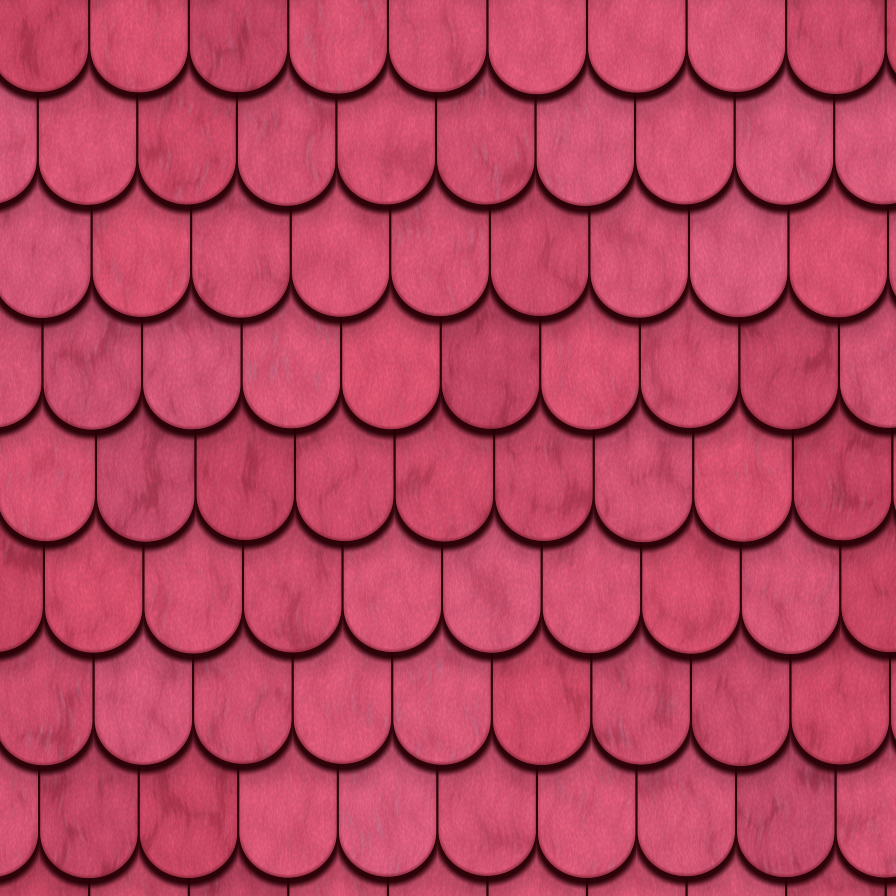
Give the GLSL for this texture, as a Shadertoy shader.

```glsl
// Rows of round-ended, red painted wooden shingles with dark shadows under each edge.
#define COLS 9.0
#define ROWS 8.0
#define TIP_LEVEL 0.19      // height of the lowest tips, in shingle widths
#define ARC_HEIGHT 0.45     // height of the rounded end
#define HALF_WIDTH 0.489    // the rest of the half cell is the seam
#define SHADOW_DROP 0.045
#define SHADOW_FADE 0.085
#define WEAR 1.0

const vec3 ROSE    = vec3(0.85, 0.335, 0.455);
const vec3 CRIMSON = vec3(0.70, 0.225, 0.335);
const vec3 FADED   = vec3(0.75, 0.44, 0.54);
const vec3 RIM     = vec3(0.52, 0.13, 0.20);
const vec3 SHADOW  = vec3(0.15, 0.00, 0.02);

float hash(vec2 p) {
    return fract(sin(dot(p, vec2(127.1, 311.7))) * 43758.55);
}

// Cellular noise: distance to the nearest scattered point
float cells(vec2 p) {
    vec2 cell = floor(p);
    float nearest = 2.0;
    for (int j = -1; j <= 1; j++)
    for (int i = -1; i <= 1; i++) {
        vec2 c = cell + vec2(i, j);
        vec2 site = c + vec2(hash(c), hash(c + 57.3));
        nearest = min(nearest, length(p - site));
    }
    return nearest;
}

// Signed distance to a shingle whose tip is at the origin, endless upward
float shingleDist(vec2 p) {
    vec2 q = p - vec2(0.0, ARC_HEIGHT);
    if (q.y > 0.0) return abs(q.x) - HALF_WIDTH;
    vec2 radii = vec2(HALF_WIDTH, ARC_HEIGHT);
    float k = length(q / radii);
    return k * (k - 1.0) / max(length(q / (radii * radii)), 0.001);
}

// Weathered paint, different on each shingle
vec3 paint(vec2 p, vec2 id) {
    float tone = hash(id + 3.1);
    float age = hash(id + 8.7);
    vec2 seed = 40.0 * vec2(hash(id + 1.3), hash(id + 5.9));
    vec2 w = p + 0.025 * sin(p.yx * vec2(9.0, 13.0) + seed);

    float blotch = cells(w * vec2(3.5, 2.4) + seed) - 0.45;
    float grain = cells(w * vec2(24.0, 3.5) + seed) - 0.45;
    float speckle = cells(w * vec2(55.0, 20.0) + seed) - 0.45;
    float streak = cells(w * vec2(12.0, 2.2) + seed + 9.0);

    float dark = 0.06 + 0.6 * tone * tone + WEAR * (0.55 * blotch + 0.28 * grain);
    vec3 col = mix(ROSE, CRIMSON, clamp(dark, -0.15, 1.2));

    // Pale scuffs and dark smudges on the older shingles
    float scuff = (1.0 - smoothstep(0.08, 0.40, streak)) * smoothstep(-0.2, 0.3, blotch);
    col = mix(col, FADED, WEAR * 0.5 * age * scuff);
    float smudge = smoothstep(0.1, 0.4, blotch + 0.3 * grain);
    col = mix(col, RIM, WEAR * 0.35 * tone * smudge);
    col.gb *= 1.0 - 0.12 * (hash(id + 12.4) - 0.5);
    return col * (1.0 + 0.13 * WEAR * speckle);
}

void mainImage(out vec4 fragColor, in vec2 fragCoord) {
    vec2 pos = fragCoord / iResolution.xy * COLS;
    float pixel = COLS / min(iResolution.x, iResolution.y);
    float rowHeight = COLS / ROWS;
    float baseRow = floor((pos.y - TIP_LEVEL) / rowHeight);
    vec3 col = SHADOW;

    // Lay the overlapping rows from the back to the front
    for (int i = -1; i <= 1; i++) {
        float row = baseRow + float(i);
        float seam = 0.41 + 0.52 * mod(row, 2.0)
                   + 0.035 * sin(row * 6.28318 / ROWS - 0.5);
        float x = pos.x - seam;
        vec2 id = vec2(mod(floor(x), COLS), mod(row, ROWS));
        vec2 p = vec2(fract(x) - 0.5, pos.y - TIP_LEVEL - row * rowHeight);
        p.y += 0.025 * (hash(id + 21.0) - 0.5);

        // Soft shade and close shadow on the rows behind
        float shadowDist = shingleDist(p + vec2(0.0, SHADOW_DROP));
        col *= 1.0 - 0.16 * (1.0 - smoothstep(0.0, 0.32, shadowDist));
        col = mix(col, SHADOW, 0.95 * (1.0 - smoothstep(0.0, SHADOW_FADE, shadowDist)));

        // Painted face with a worn, darker lower rim
        float d = shingleDist(p);
        float lower = 1.0 - smoothstep(0.2, ARC_HEIGHT + 0.1, p.y);
        vec3 face = paint(p, id);
        face = mix(face, RIM, smoothstep(-0.045, 0.0, d) * (0.2 + 0.5 * lower));
        col = mix(col, face, 1.0 - smoothstep(-0.6 * pixel, 0.6 * pixel, d));
    }
    fragColor = vec4(clamp(col, 0.0, 1.0), 1.0);
}
```
